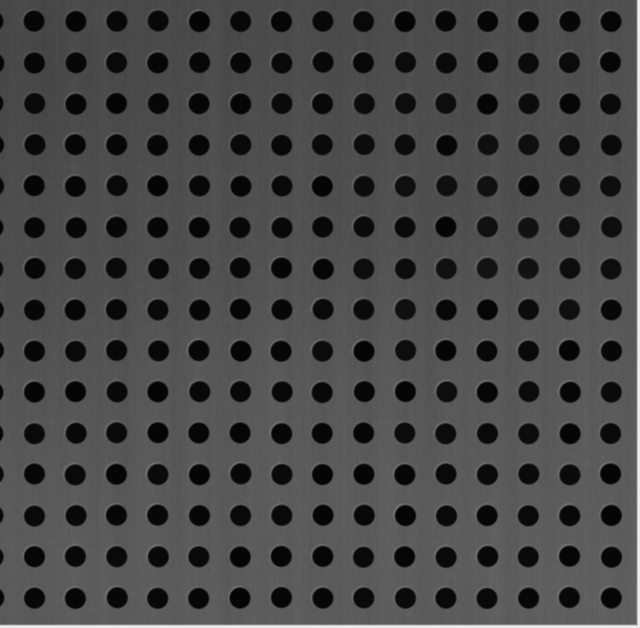
Write a WebGL 2 fragment shader that draws this pattern.

```glsl
#version 300 es
precision highp float;
// Dark brushed-metal sheet punched with a square grid of round holes, pale right and bottom edges.

uniform vec2 u_resolution;
out vec4 fragColor;

// Lengths are in canvas widths.
const float PITCH = 0.06434;
const float RADIUS = 0.0162;
const vec2 FIRST_HOLE = vec2(0.0540, 0.0469);
const vec2 SHEET_CORNER = vec2(0.9955, 0.0047);
const float SOFTNESS = 0.0021;

const vec3 METAL_DARK = vec3(0.285);
const vec3 METAL_LIGHT = vec3(0.365);
const vec3 BORDER = vec3(0.93);

float hash(vec2 p) {
    vec3 q = fract(vec3(p.xyx) * 0.1031);
    q += dot(q, q.yzx + 33.33);
    return fract((q.x + q.y) * q.z);
}

vec2 hash2(vec2 p) {
    return vec2(hash(p), hash(p + 47.3));
}

// Distance to the nearest scattered cell point.
float cellular(vec2 p) {
    vec2 cell = floor(p);
    float nearest = 2.0;
    for (int j = -1; j <= 1; j++) {
        for (int i = -1; i <= 1; i++) {
            vec2 c = cell + vec2(i, j);
            nearest = min(nearest, length(c + hash2(c + 80.0) - p));
        }
    }
    return nearest;
}

// Vertical brushing: layered sines across x, drifting slowly along y.
float brushing(vec2 p) {
    float sum = 0.0;
    float freq = 61.0;
    float amp = 0.5;
    for (int i = 0; i < 5; i++) {
        float k = float(i);
        float drift = 0.8 * sin(p.y * (5.0 + 2.3 * k) + k * 1.9);
        sum += amp * sin(p.x * freq + drift + k * 2.4 + 1.5 * sin(p.x * freq * 0.37));
        freq *= 1.73;
        amp *= 0.8;
    }
    return sum;
}

// Broad uneven tone, lighter toward the bottom and the right.
float broadTone(vec2 p) {
    float ramp = smoothstep(0.95, 0.05, p.y) * 0.85 + 0.25 * p.x;
    float patches = sin(p.x * 7.0 + 2.0 * sin(p.y * 5.0)) * sin(p.y * 9.0 + p.x * 3.0);
    return ramp + 0.07 * patches;
}

vec3 metal(vec2 p) {
    vec3 color = mix(METAL_DARK, METAL_LIGHT, broadTone(p));
    float grain = cellular(p * vec2(210.0, 75.0)) - 0.5;
    return color + 0.009 * brushing(p) + 0.018 * grain;
}

// Some holes are less black, mostly in the upper right.
float holeShade(vec2 id) {
    vec2 fromPatch = (id - vec2(11.0, 8.5)) / vec2(3.2, 4.0);
    float patchGain = exp(-dot(fromPatch, fromPatch));
    float wear = hash(id + 21.0);
    return 0.018 + 0.02 * wear + 0.04 * patchGain * smoothstep(0.1, 0.7, wear);
}

// Faint lit crescent on the upper left of a hole.
float rimLight(vec2 offset, float dist) {
    float ring = exp(-pow((dist - 0.0022) / 0.0016, 2.0));
    float facing = dot(normalize(offset + 1e-5), normalize(vec2(-1.0, 1.0)));
    return ring * smoothstep(0.1, 1.0, facing);
}

void main() {
    vec2 p = gl_FragCoord.xy / u_resolution.x;
    float soft = max(SOFTNESS, 0.7 / u_resolution.x);

    // Nearest hole, slightly displaced.
    vec2 id = floor((p - FIRST_HOLE) / PITCH + 0.5);
    vec2 jitter = (hash2(id + 60.0) - 0.5) * 0.0018;
    vec2 offset = p - FIRST_HOLE - id * PITCH - jitter;
    float dist = length(offset) - RADIUS;

    vec3 color = metal(p);
    color += 0.06 * rimLight(offset, dist) * (0.5 + hash(id + 9.0));
    float hole = 1.0 - smoothstep(-soft, soft, dist);
    color = mix(color, vec3(holeShade(id)), hole);

    // Pale margin past the right and bottom sheet edges.
    float outside = max(p.x - SHEET_CORNER.x, SHEET_CORNER.y - p.y);
    color = mix(color, BORDER, smoothstep(-soft, soft, outside));
    fragColor = vec4(color, 1.0);
}
```
